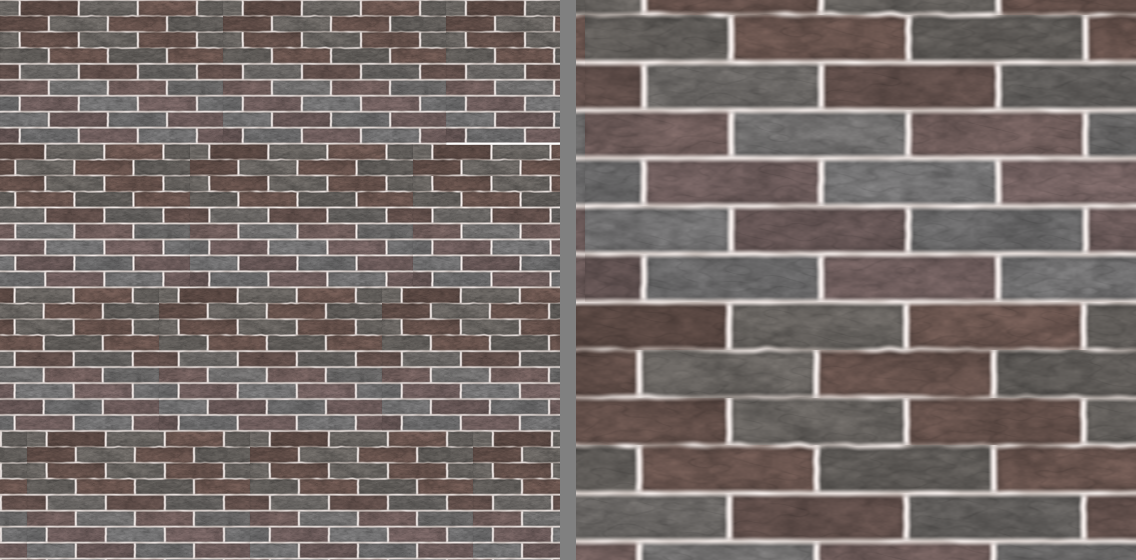
Left, the full canvas; right, a detail of the centre.
A Shadertoy shader for this texture:

```glsl
// Wall layout, in fractions of the canvas
const float TILE_WIDTH = 0.3984;
const float COURSE_HEIGHT = 0.0285;
const float COURSES = 9.0;
const float BRICK_PITCH = 0.1055;
const vec4 TILE_SHIFT = vec4(0.0, -0.0599, -0.1146, 0.0482);

const vec3 WARM_BROWN = vec3(0.375, 0.300, 0.278);
const vec3 PLUM_BROWN = vec3(0.425, 0.358, 0.355);
const vec3 WARM_GREY = vec3(0.372, 0.358, 0.345);
const vec3 COOL_GREY = vec3(0.428, 0.425, 0.428);
const vec3 MORTAR_DULL = vec3(0.76, 0.71, 0.68);
const vec3 MORTAR_PALE = vec3(0.97, 0.94, 0.93);

float hash(vec2 p) {
    vec3 q = fract(vec3(p.xyx) * 0.1031);
    q += dot(q, q.yzx + 33.33);
    return fract((q.x + q.y) * q.z);
}

float noise(vec2 p) {
    vec2 cell = floor(p);
    vec2 f = fract(p);
    f = f * f * (3.0 - 2.0 * f);
    float low = mix(hash(cell), hash(cell + vec2(1, 0)), f.x);
    float high = mix(hash(cell + vec2(0, 1)), hash(cell + vec2(1, 1)), f.x);
    return mix(low, high, f.y);
}

float fbm(vec2 p) {
    float sum = 0.0;
    float amplitude = 0.5;
    for (int i = 0; i < 3; i++) {
        sum += amplitude * noise(p);
        p = p * 2.03 + 17.1;
        amplitude *= 0.5;
    }
    return sum / 0.875;
}

// Coverage of a line of the given half width at distance d
float stroke(float d, float halfWidth, float blur) {
    return 1.0 - smoothstep(halfWidth - blur, halfWidth + blur, d);
}

// Brown and grey alternate along a course; lower courses are cooler
vec3 brickTint(float course, float index) {
    float firstGrey = step(mod(course, 4.0), 1.5) * step(0.5, course);
    float grey = mod(firstGrey + index + 1.0, 2.0);
    float cool = smoothstep(3.0, 6.0, course);
    vec3 brown = mix(WARM_BROWN, PLUM_BROWN, cool);
    vec3 slate = mix(WARM_GREY, COOL_GREY, cool);
    float tone = 0.91 + 0.18 * hash(vec2(index, course) + 5.3);
    return mix(brown, slate, grey) * tone;
}

// Soft blotches, grain and a few slanted grooves
float brickRelief(vec2 p, float seed) {
    float blotch = noise(p * vec2(38.0, 90.0) + seed);
    float grain = fbm(p * vec2(130.0, 260.0) + seed);
    float slant = noise(vec2(p.x * 60.0 + p.y * 120.0, p.y * 200.0 - p.x * 50.0) + seed);
    float groove = 1.0 - smoothstep(0.0, 0.16, abs(slant - 0.5));
    return 1.02 + 0.16 * (blotch - 0.5) + 0.30 * (grain - 0.5) - 0.06 * groove;
}

void mainImage(out vec4 fragColor, in vec2 fragCoord) {
    vec2 uv = fragCoord / iResolution.xy;
    float blur = max(0.0019, 0.75 / iResolution.y);

    // Position inside the repeating tile, measured from its top left
    float tileHeight = COURSE_HEIGHT * COURSES;
    float fromTop = 1.0 - uv.y;
    int tileRow = int(mod(floor(fromTop / tileHeight), 4.0));
    vec2 local = vec2(mod(uv.x - TILE_SHIFT[tileRow], TILE_WIDTH), mod(fromTop, tileHeight));

    // Courses, with ragged beds near the top of each tile
    float bed = floor(local.y / COURSE_HEIGHT + 0.5);
    float ragged = step(0.5, bed) * step(bed, 3.5);
    float wobble = noise(local * vec2(110.0, 40.0)) - 0.5;
    float bedDistance = abs(local.y - bed * COURSE_HEIGHT + wobble * mix(0.0004, 0.0016, ragged));
    float course = min(floor(local.y / COURSE_HEIGHT), COURSES - 1.0);

    // Upright joints stop at the tile edge, leaving a cut brick there
    float odd = mod(course, 2.0);
    float along = local.x - mix(0.0352, 0.0872, odd);
    float joint = clamp(floor(along / BRICK_PITCH + 0.5), 0.0, 3.0 - odd);
    float sway = noise(local.yx * vec2(180.0, 30.0)) - 0.5;
    float jointDistance = abs(along - joint * BRICK_PITCH + sway * 0.0006);
    float index = floor(along / BRICK_PITCH) + 1.0;

    // Brick faces
    vec3 color = brickTint(course, index);
    color *= brickRelief(local, index * 7.0 + course * 13.0);
    float edge = min(bedDistance, jointDistance);
    color *= 1.0 - 0.10 * (1.0 - smoothstep(0.002, 0.006, edge));
    float seam = min(local.x, TILE_WIDTH - local.x);
    color *= 1.0 - 0.08 * stroke(seam, 0.0006, blur);

    // Mortar, fading in places and duller where the beds are ragged
    float wear = noise(local * vec2(75.0, 60.0) + 40.0);
    float bedWidth = 0.0016 - ragged * 0.0007 * wear;
    float bedMask = stroke(bedDistance, bedWidth, blur);
    bedMask *= 1.0 - wear * mix(0.15, 0.55, ragged);
    float jointMask = stroke(jointDistance, 0.0018, blur);
    vec3 bedColor = mix(MORTAR_PALE, MORTAR_DULL, wear * mix(0.6, 1.0, ragged));
    color = mix(color, bedColor, bedMask);
    color = mix(color, MORTAR_PALE, jointMask * (1.0 - 0.6 * bedMask));

    // Bare white gap under the last tile of the top row
    float gap = stroke(abs(fromTop - tileHeight), 0.0018, 0.0012);
    gap *= smoothstep(-blur, blur, uv.x - 2.0 * TILE_WIDTH);
    color = mix(color, vec3(1.0), gap);

    fragColor = vec4(color, 1.0);
}
```
